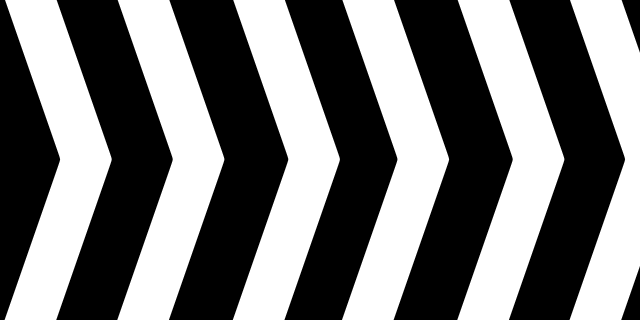
A Shadertoy shader for this pattern:

```glsl
// White chevron bands pointing right across a black ground.
// The plane is sheared into straight stripes by its distance from the midline,
// then repeated by index, with a slight sine-based shift for each stripe.

// Small uneven spacing, in canvas heights
float stripeShift(float index) {
    float a = index * 0.62832;
    return 0.001 * sin(a) + 0.0016 * sin(2.0 * a) - 0.0053 * sin(4.0 * a);
}

// Signed distance to the nearest chevron band, negative inside
float chevronDistance(vec2 p) {
    const float slope = 0.348;
    const float spacing = 0.3531;

    // Unfold the chevron, with a very small rounding at its tip
    float x = p.x + slope * length(vec2(p.y - 0.502, 0.004)) - 0.2697;

    float index = round(x / spacing);
    float offset = x - index * spacing - stripeShift(index);
    return (abs(offset) - 0.0807) / length(vec2(1.0, slope));
}

void mainImage(out vec4 fragColor, in vec2 fragCoord) {
    vec2 p = fragCoord / iResolution.y;

    // Edge smoothing about one pixel wide
    float band = clamp(0.5 - chevronDistance(p) * iResolution.y, 0.0, 1.0);
    fragColor = vec4(vec3(band), 1.0);
}
```
